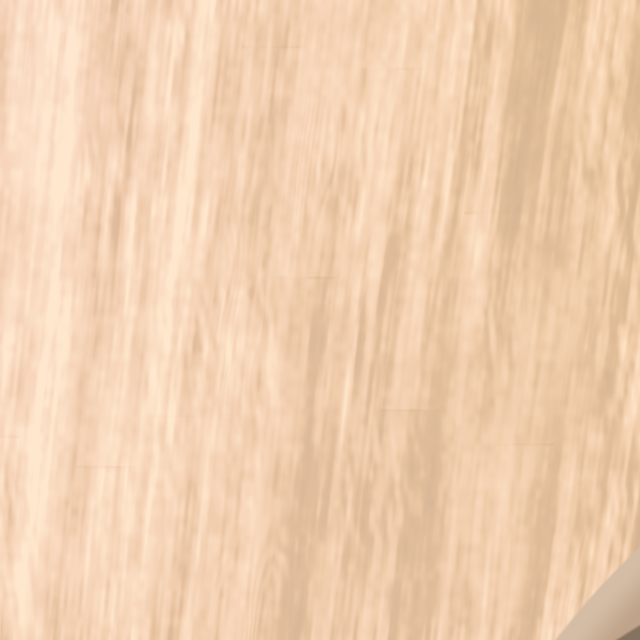
A three.js fragment shader for this texture:

```glsl
#define LEAN 0.12
#define PLANK_WIDTH 0.092
#define PLANK_LENGTH 1.15
#define STREAK_GAIN 2.3
#define FIBRE_GAIN 1.6
#define HAIR_GAIN 1.75
#define FIGURE_GAIN 0.3
#define BASE_TONE 1.36

varying vec2 vUv;

const vec3 SHADOW = vec3(0.75, 0.64, 0.54);
const vec3 TAN = vec3(0.885, 0.743, 0.61);
const vec3 HONEY = vec3(0.94, 0.80, 0.67);
const vec3 CREAM = vec3(0.97, 0.84, 0.73);
const vec3 PALE = vec3(0.99, 0.89, 0.78);
const vec3 TRIM = vec3(0.83, 0.74, 0.645);

float hash(vec2 p) {
  return fract(sin(dot(p, vec2(127.1, 311.7))) * 43758.5453);
}

float noise(vec2 p) {
  vec2 i = floor(p);
  vec2 f = fract(p);
  f = f * f * (3.0 - 2.0 * f);
  return mix(mix(hash(i), hash(i + vec2(1.0, 0.0)), f.x),
             mix(hash(i + vec2(0.0, 1.0)), hash(i + vec2(1.0, 1.0)), f.x), f.y);
}

// Noise centred on zero
float grain(vec2 p) {
  return noise(p) - 0.5;
}

// Tone of one plank, its grain figure and its end joint
float plankTone(vec2 g) {
  float column = floor(g.x / PLANK_WIDTH);
  float across = fract(g.x / PLANK_WIDTH);
  float along = g.y / PLANK_LENGTH + hash(vec2(column, 3.0));
  vec2 id = vec2(column, floor(along));
  float tone = 0.55 * (hash(id) - 0.5);

  // Soft pale band along one side of each plank
  tone += 0.45 * (smoothstep(0.0, 0.3, across) * smoothstep(1.0, 0.4, across) - 0.5);

  // Arched growth rings, strong on a few planks only
  float rings = 6.0 * noise(vec2(across * 1.6, g.y * 3.5) + id * 7.3)
              + 5.0 * abs(across - 0.5) + 1.5 * grain(g * vec2(60.0, 12.0));
  float figured = smoothstep(0.5, 0.8, hash(id + 9.0))
                * smoothstep(0.4, 0.7, noise(vec2(column * 5.1, g.y * 4.0)));
  tone += FIGURE_GAIN * figured * sin(rings * 6.2832)
        * smoothstep(0.0, 0.2, across) * smoothstep(1.0, 0.8, across);

  // Faint worn joint at the end
  float end = min(fract(along), 1.0 - fract(along)) * PLANK_LENGTH;
  float worn = noise(vec2(g.x * 40.0, column));
  return tone - 0.6 * worn * (1.0 - smoothstep(0.0005, 0.0035, end));
}

// Long fibres, fine hairs and short slanted flecks in patches
float fibreTone(vec2 g) {
  float patchy = 0.5 + 1.1 * noise(g * vec2(10.0, 3.0) + 31.0);
  float hairs = grain(g * vec2(80.0, 4.5)) + 0.8 * grain(g * vec2(170.0, 15.0) + 5.0);
  vec2 slant = vec2(g.x + 0.2 * g.y, g.y);
  float flecked = smoothstep(0.55, 0.8, noise(g * vec2(11.0, 4.0) + 63.0));
  float flecks = flecked * grain(slant * vec2(120.0, 22.0));
  return FIBRE_GAIN * grain(g * vec2(27.0, 1.1) + 17.0)
       + HAIR_GAIN * (patchy * hairs + flecks);
}

vec3 woodColour(float tone) {
  vec3 c = mix(SHADOW, TAN, clamp(tone * 0.2 + 1.0, 0.0, 1.0));
  c = mix(c, HONEY, clamp(tone, 0.0, 1.0));
  c = mix(c, CREAM, clamp(tone - 1.0, 0.0, 1.0));
  return mix(c, PALE, clamp(tone - 2.0, 0.0, 1.3));
}

void main() {
  vec2 p = vUv;

  // Coordinates across and along the leaning boards
  vec2 g = vec2(p.x - LEAN * p.y * (0.8 + 0.3 * p.x), p.y);
  vec2 fibre = g + vec2(0.01 * grain(g * vec2(8.0, 4.0)), 0.0);

  float tone = BASE_TONE + plankTone(g) + fibreTone(fibre);
  tone += STREAK_GAIN * grain(fibre * vec2(11.0, 0.5) + 2.0);
  tone += 0.7 * grain(p * vec2(95.0, 70.0)) + 0.5 * grain(p * vec2(38.0, 28.0) + 8.0);
  tone += 0.5 * grain(p * 8.0 + 4.0);

  // Light falls off from upper left to right
  tone += 0.8 * (0.5 - p.x) + 0.25 * (p.y - 0.5);
  vec3 colour = woodColour(tone);
  colour.b -= 0.025 * (p.x - 0.45) * (0.4 + p.y);

  // Trim crossing the lower right corner
  float trim = dot(p - vec2(0.868, 0.0), vec2(0.74, -0.67));
  trim += 0.004 * sin(p.y * 21.0);
  vec3 trimColour = mix(TRIM, SHADOW, smoothstep(0.015, 0.075, trim));
  float gap = dot(p - vec2(0.963, 0.0), vec2(0.53, -0.85));
  trimColour = mix(trimColour, SHADOW * 0.7, smoothstep(-0.003, 0.003, gap));
  colour = mix(colour, trimColour, smoothstep(-0.003, 0.003, trim));

  gl_FragColor = vec4(colour, 1.0);
}
```
